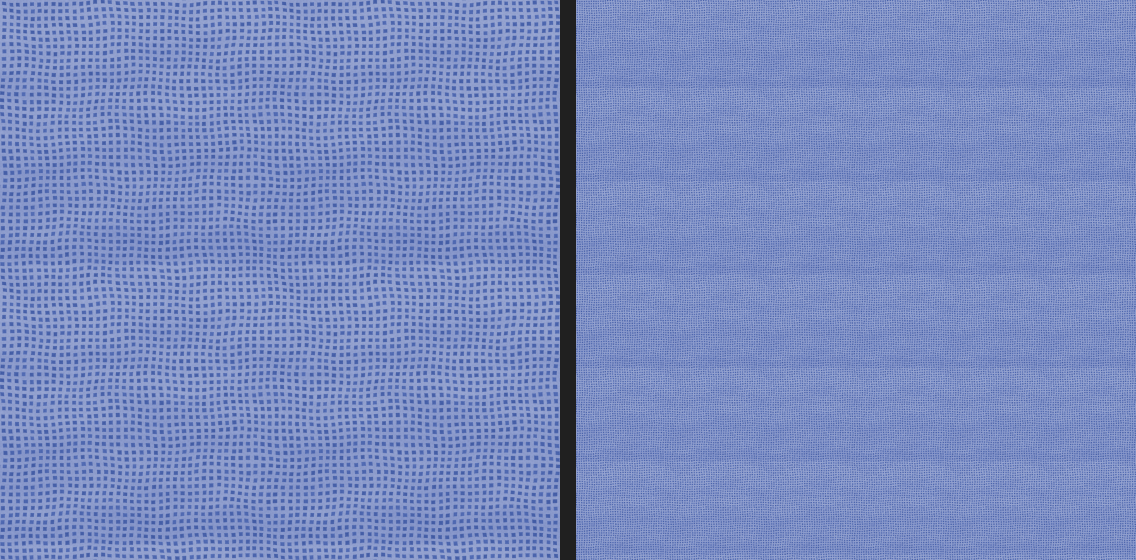
Left: one tile. Right: repeated 3 by 3.
Give the GLSL for this pattern, as a three.js fragment shader.

```glsl
#define SWATCHES 2.0
#define CELLS vec2(39.0, 40.0)
#define HOLE_SIZE 0.53
#define EDGE_SOFT 0.11
#define JITTER 0.07
#define WOBBLE 0.16
#define GRAIN_CELLS 110.0
#define GRAIN_AMOUNT 0.035
#define THREAD_COLOR vec3(0.585, 0.640, 0.815)
#define SHADE_COLOR vec3(0.490, 0.555, 0.775)
#define HOLE_COLOR vec3(0.295, 0.395, 0.680)

varying vec2 vUv;

const float TAU = 6.2831853;

vec2 hash2(vec2 p) {
  vec3 q = fract(p.xyx * vec3(0.1031, 0.1030, 0.0973));
  q += dot(q, q.yzx + 33.33);
  return fract((q.xx + q.yz) * q.zy);
}

// Distance to the nearest scattered point, wrapping after period cells
float cellular(vec2 p, float period) {
  vec2 id = floor(p);
  vec2 f = p - id;
  float nearest = 2.0;
  for (int y = -1; y <= 1; y++) {
    for (int x = -1; x <= 1; x++) {
      vec2 o = vec2(float(x), float(y));
      vec2 d = o + hash2(mod(id + o, period)) - f;
      nearest = min(nearest, dot(d, d));
    }
  }
  return sqrt(nearest);
}

// Slow bending of the rows and columns, in cells
vec2 weaveWobble(vec2 p) {
  vec2 a = TAU * p;
  return WOBBLE * vec2(
    sin(2.0 * a.y + sin(a.x)) + 0.5 * sin(5.0 * a.y - 2.0 * a.x),
    sin(2.0 * a.x + 1.5 * sin(a.y)) + 0.5 * sin(5.0 * a.x + 3.0 * a.y));
}

// Uneven dye: horizontal streaks that deepen down each swatch
float dyeShade(vec2 p) {
  vec2 a = TAU * p;
  float streaks = sin(3.0 * a.y + 1.2 * sin(a.x + 0.8))
    + 0.7 * sin(7.0 * a.y + 1.5 * sin(2.0 * a.x) + 2.0)
    + 0.5 * sin(13.0 * a.y + 2.0 * sin(a.x - 2.0 * a.y))
    + 0.6 * sin(2.0 * a.x + 1.4 * sin(2.0 * a.y) + 1.0);
  float depth = fract(1.042 - p.y);
  float fall = depth * (1.0 - smoothstep(0.965, 1.0, depth));
  return clamp(0.04 + 0.42 * fall + 0.11 * streaks, 0.0, 1.0);
}

// Coverage of one slightly irregular square hole
float holeMask(vec2 grid) {
  vec2 id = mod(floor(grid), CELLS);
  vec2 shift = (hash2(id) - 0.5) * 2.0 * JITTER;
  vec2 vary = hash2(id + 71.0) - 0.5;
  vec2 halfSize = 0.5 * HOLE_SIZE + 0.05 * vary;
  vec2 d = abs(fract(grid) - 0.5 - shift) - halfSize + 0.05;
  float dist = length(max(d, 0.0)) + min(max(d.x, d.y), 0.0) - 0.05;
  return 1.0 - smoothstep(-EDGE_SOFT, EDGE_SOFT, dist);
}

void main() {
  vec2 p = fract(vUv * SWATCHES);
  vec2 grid = p * CELLS + weaveWobble(p);
  float shade = dyeShade(p);
  float grain = cellular(p * GRAIN_CELLS, GRAIN_CELLS) - 0.48;
  float tone = hash2(mod(floor(grid), CELLS) + 19.0).x;

  vec3 thread = mix(THREAD_COLOR, SHADE_COLOR, shade);
  vec3 hole = HOLE_COLOR + 0.05 * (tone - 0.4) - 0.02 * shade;
  vec3 color = mix(thread, hole, holeMask(grid));
  gl_FragColor = vec4(color + GRAIN_AMOUNT * grain, 1.0);
}
```
